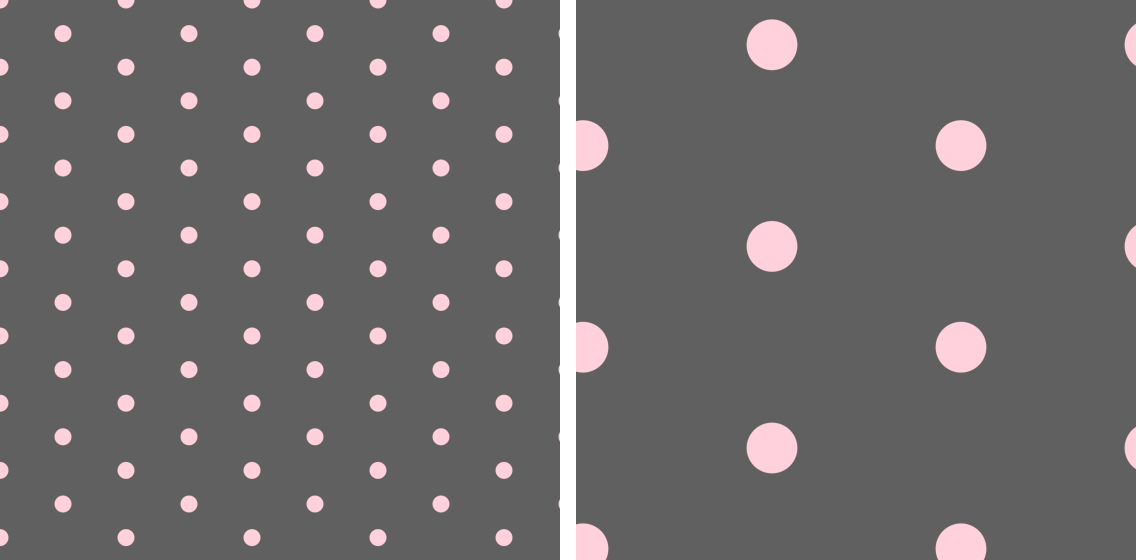
Left: the whole. Right: its middle third, enlarged.
Give the GLSL for this pattern, as a WebGL 1 fragment shader.

```glsl
precision highp float;

uniform vec2 u_resolution;

const vec2 CELL = vec2(0.225, 0.12);   // spacing of one dot lattice
const vec2 ANCHOR = vec2(0.0, 1.0);    // a dot sits on the top left corner
const float DOT_RADIUS = 0.0151;
const vec3 GROUND_COLOR = vec3(0.376, 0.376, 0.376);
const vec3 DOT_COLOR = vec3(1.0, 0.82, 0.863);

// Distance to the nearest point of a rectangular lattice
float latticeDistance(vec2 p) {
  vec2 local = (fract(p / CELL + 0.5) - 0.5) * CELL;
  return length(local);
}

void main() {
  vec2 p = gl_FragCoord.xy / u_resolution.y - ANCHOR;
  float pixel = 1.0 / u_resolution.y;

  // Two lattices, half a cell apart, form the staggered rows
  float dist = min(latticeDistance(p), latticeDistance(p - 0.5 * CELL)) - DOT_RADIUS;
  float coverage = 1.0 - smoothstep(-0.75 * pixel, 0.75 * pixel, dist);

  gl_FragColor = vec4(mix(GROUND_COLOR, DOT_COLOR, coverage), 1.0);
}
```
